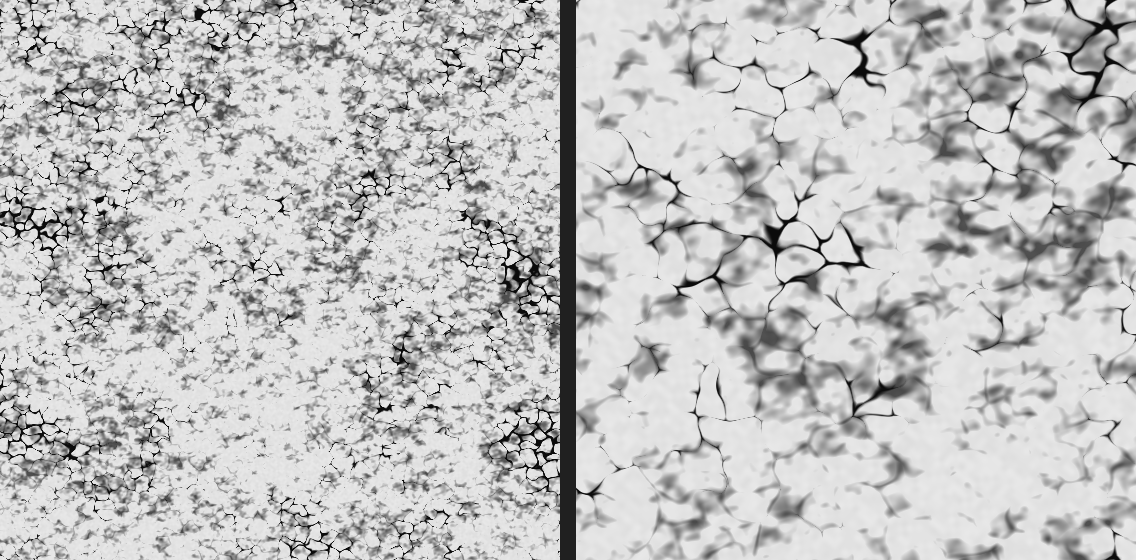
Left, the full canvas; right, a detail of the centre.
A Shadertoy shader for this texture:

```glsl
// Pale, snow-dusted gravel: bright clumps, grey horizontal flecks and small black pits.
#define SNOW 0.89
#define PIT_COLOR 0.045
#define SHADE_SLOPE 0.25
#define SHADE_START -0.05
#define CLUMPS vec2(40.0, 48.0)
#define CLUMP_JITTER 0.88
#define CLUMP_WARP 0.32
#define PIT_SIZE 0.012
#define PIT_SPREAD 0.105
#define PIT_SOFTNESS 0.075
#define GRAIN 0.009

vec2 hash22(vec2 p) {
    vec3 h = fract(p.xyx * vec3(0.1031, 0.1030, 0.0973));
    h += dot(h, h.yzx + 33.33);
    return fract((h.xx + h.yz) * h.zy);
}

// Smooth value noise, scaled to a standard deviation near one
float noise(vec2 p) {
    vec2 cell = floor(p);
    vec2 f = fract(p);
    f = f * f * (3.0 - 2.0 * f);
    float bottom = mix(hash22(cell).x, hash22(cell + vec2(1, 0)).x, f.x);
    float top = mix(hash22(cell + vec2(0, 1)).x, hash22(cell + vec2(1, 1)).x, f.x);
    return (mix(bottom, top, f.y) - 0.5) * 4.66;
}

// Noise tilted by an angle and stretched by its two frequencies
float layer(vec2 p, float angle, vec2 frequency, float seed) {
    float c = cos(angle), s = sin(angle);
    return noise(mat2(c, s, -s, c) * p * frequency.x * vec2(1.0, frequency.y / frequency.x) + seed);
}

// Distances to the three nearest clump centres, in rising order
vec3 clumpDistances(vec2 p) {
    vec2 cell = floor(p);
    vec3 nearest = vec3(9.0);
    for (int y = -1; y <= 1; y++) {
        for (int x = -1; x <= 1; x++) {
            vec2 id = cell + vec2(x, y);
            vec2 centre = id + 0.5 + CLUMP_JITTER * (hash22(id + 71.0) - 0.5);
            float d = length(p - centre);
            if (d < nearest.x) nearest = vec3(d, nearest.xy);
            else if (d < nearest.y) nearest = vec3(nearest.x, d, nearest.y);
            else nearest.z = min(nearest.z, d);
        }
    }
    return nearest;
}

void mainImage(out vec4 fragColor, in vec2 fragCoord) {
    vec2 uv = fragCoord / iResolution.y;

    // Broad patches, flecks and fine speckle
    float patches = layer(uv, 0.3, vec2(7.0, 10.0), 5.0);
    float blotches = layer(uv, -0.2, vec2(44.0, 68.0), 19.0);
    float flecks = layer(uv, 0.25, vec2(92.0, 142.0), 37.0);
    float speckle = layer(uv, -0.35, vec2(180.0, 235.0), 53.0);

    // Irregular clumps
    vec2 warp = vec2(layer(uv, 0.5, vec2(75.0), 83.0), layer(uv, -0.6, vec2(75.0), 127.0));
    vec3 d = clumpDistances(uv * CLUMPS + CLUMP_WARP * 0.43 * warp);
    float edge = d.y - d.x;
    float crease = 1.0 - smoothstep(0.0, 0.25, edge);

    // Grey shading in the hollows
    float shade = 0.6 * blotches + 0.5 * flecks + 0.4 * speckle
                + 0.3 * patches + 0.9 * (crease - 0.27);
    float tone = SNOW - SHADE_SLOPE * max(shade - SHADE_START, 0.0);
    tone = max(tone, 0.3) + GRAIN * layer(uv, 0.7, vec2(250.0), 211.0);

    // Black star-shaped pits where clumps meet
    float depth = 0.8 * layer(uv, 0.4, vec2(23.0, 27.0), 149.0) + 0.5 * patches;
    float gap = edge + 0.35 * (d.z - d.x) + 0.012 * speckle;
    float radius = PIT_SIZE + PIT_SPREAD * depth;
    float pit = 1.0 - smoothstep(-PIT_SOFTNESS, PIT_SOFTNESS, gap - radius);
    tone = mix(tone, PIT_COLOR, pit);

    fragColor = vec4(vec3(tone), 1.0);
}
```
